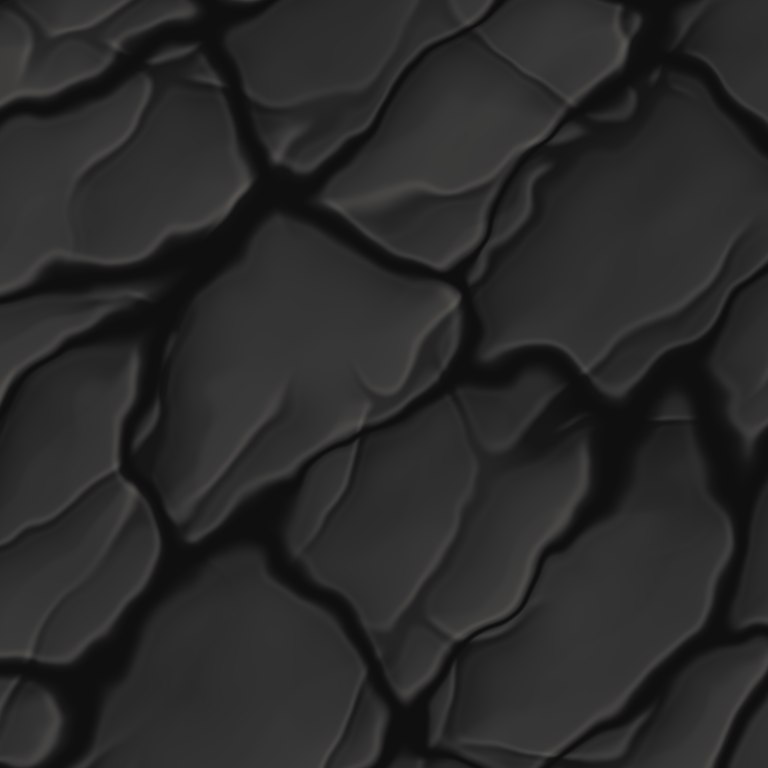
This texture is drawn by a WebGL 2 fragment shader. Its source:

```glsl
#version 300 es
precision highp float;
// Dark slate split by diagonal cracks, with softly lit ledges on worn plates.

uniform vec2 u_resolution;
out vec4 fragColor;

const vec2 LIT_SIDE = vec2(0.6, -0.8);
const float GRAIN_ANGLE = 0.8;
const float CORNER_SHARPNESS = 110.0;

struct Edge {
  float dist;   // canvas units to the plate border
  vec2 normal;  // direction towards that border
};

vec2 hash22(vec2 p) {
  vec3 h = fract(p.xyx * vec3(0.1031, 0.1030, 0.0973));
  h += dot(h, h.yzx + 33.33);
  return fract((h.xx + h.yz) * h.zy);
}

float noise(vec2 p) {
  vec2 cell = floor(p), f = fract(p);
  f = f * f * f * (f * (f * 6.0 - 15.0) + 10.0);
  float low = mix(hash22(cell).x, hash22(cell + vec2(1, 0)).x, f.x);
  float high = mix(hash22(cell + vec2(0, 1)).x, hash22(cell + vec2(1, 1)).x, f.x);
  return mix(low, high, f.y);
}

vec2 noise2(vec2 p) {
  return vec2(noise(p), noise(p + vec2(47.3, 81.7))) - 0.5;
}

// Bends straight borders: broad sweep, knobbly steps, small chips.
vec2 warp(vec2 p, float seed) {
  vec2 s = vec2(seed, seed * 1.7);
  return p + 0.15 * noise2(p * 3.2 + s)
           + 0.042 * noise2(p * 11.0 + s)
           + 0.012 * noise2(p * 27.0 + s);
}

vec2 alongGrain(vec2 p, float angle) {
  vec2 along = vec2(cos(angle), sin(angle));
  return vec2(dot(p, along), dot(p, vec2(-along.y, along.x)));
}

// Rounded border of stretched Voronoi plates.
Edge plateEdge(vec2 p, float angle, vec2 cells, float seed) {
  vec2 q = alongGrain(p, angle) * cells;
  vec2 base = floor(q), home = base, toHome = vec2(0.0);
  float best = 1e3;
  for (int y = -1; y <= 1; y++)
    for (int x = -1; x <= 1; x++) {
      vec2 c = base + vec2(x, y);
      vec2 r = c + 0.1 + 0.8 * hash22(c + seed) - q;
      if (dot(r, r) < best) { best = dot(r, r); toHome = r; home = c; }
    }

  float weightSum = 1e-9;
  vec2 normalSum = vec2(0.0);
  for (int y = -2; y <= 2; y++)
    for (int x = -2; x <= 2; x++) {
      if (x == 0 && y == 0) continue;
      vec2 c = home + vec2(x, y);
      vec2 r = c + 0.1 + 0.8 * hash22(c + seed) - q;
      vec2 n = normalize(r - toHome);
      vec2 slope = n * cells;
      float d = dot(0.5 * (r + toHome), n) / length(slope);
      float weight = exp(-CORNER_SHARPNESS * d);
      weightSum += weight;
      normalSum += weight * alongGrain(normalize(slope), -angle);
    }
  return Edge(-log(weightSum) / CORNER_SHARPNESS, normalSum / weightSum);
}

float bell(float x, float width) {
  return exp(-x * x / (width * width));
}

// Thin crest and glow on the lit side, wide shadow on the other.
float ledgeTone(Edge e, float inset) {
  float d = max(e.dist - inset, 0.0);
  float lit = smoothstep(-0.4, 0.8, dot(e.normal, LIT_SIDE));
  float shadow = mix(exp(-d / 0.03), bell(d, 0.007), lit);
  float crest = bell(d - 0.011, 0.0055) * mix(0.3, 1.0, lit);
  float glow = lit * exp(-d / 0.055) * smoothstep(0.0, 0.02, d);
  return 0.06 * crest + 0.025 * glow - 0.075 * shadow;
}

void main() {
  vec2 p = gl_FragCoord.xy / u_resolution.y;

  // Plate surface with faint streaks along the grain
  vec2 grain = alongGrain(p + 0.05 * noise2(p * 6.0), GRAIN_ANGLE);
  float tone = 0.197 + 0.035 * (noise(grain * vec2(3.0, 6.0) + 9.0) - 0.5)
                     + 0.018 * (noise(grain * vec2(7.0, 22.0)) - 0.5);

  // Shallow ledges that fade in and out
  Edge ledge = plateEdge(warp(p, 21.0), GRAIN_ANGLE + 0.12, vec2(2.5, 6.2), 63.0);
  float presence = smoothstep(0.22, 0.65, noise(p * 5.0 + 30.0));
  tone += ledgeTone(ledge, 0.0) * presence;

  // Deep cracks of uneven width
  Edge crack = plateEdge(warp(p, 5.0), GRAIN_ANGLE, vec2(2.3, 4.6), 17.0);
  float width = mix(0.002, 0.0125, smoothstep(0.2, 0.7, noise(p * 4.5 + 70.0)));
  float rim = ledgeTone(crack, width);
  tone += rim;
  float depth = 1.0 - smoothstep(width * 0.3, width * 1.5 + 0.003, crack.dist);
  tone = mix(max(tone, 0.085), 0.06, depth);

  // Slightly warm highlights on neutral stone
  float warmth = smoothstep(0.2, 0.29, tone);
  vec3 tint = mix(vec3(1.0), vec3(1.03, 1.0, 0.965), warmth);
  fragColor = vec4(tone * tint, 1.0);
}
```
